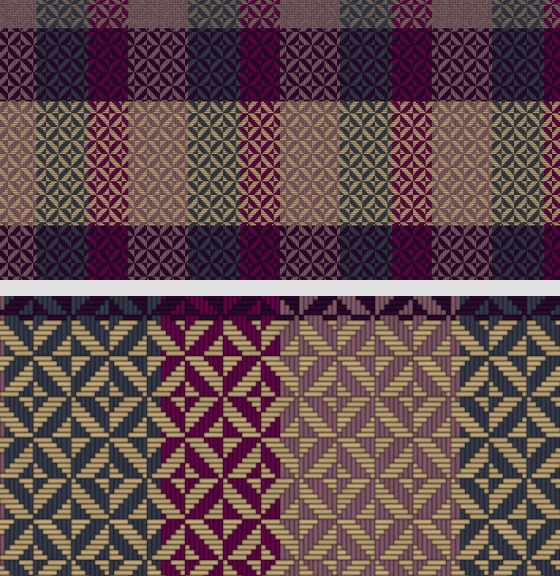
Top: the whole. Bottom: its middle third, enlarged.
This pattern is drawn by a Shadertoy shader. Its source:

```glsl
// Striped cloth in a broken diamond twill, with vertical warp and horizontal weft threads.

const vec2 THREADS_PER_HEIGHT = vec2(177.0, 164.6);
const vec2 CENTRE_THREAD = vec2(69.0, 90.0); // where four leaves meet
const float BLOCK = 8.0;          // threads from one reversal to the next
const float TWILL = 8.0;          // length of the over-under sequence
const float STRIPE_REPEAT = 96.0; // warp threads in one colour sequence
const int SAMPLES = 4;            // supersampling grid per pixel side

float hash(vec2 p) {
    vec3 q = fract(vec3(p.xyx) * 0.1031);
    q += dot(q, q.yzx + 33.33);
    return fract((q.x + q.y) * q.z);
}

vec2 gradient(vec2 cell) {
    float angle = 6.2832 * hash(cell);
    return vec2(cos(angle), sin(angle));
}

float gradientNoise(vec2 p) {
    vec2 i = floor(p), f = fract(p);
    vec2 u = f * f * f * (f * (f * 6.0 - 15.0) + 10.0);
    vec2 e = vec2(1.0, 0.0);
    float low = mix(dot(gradient(i), f), dot(gradient(i + e.xy), f - e.xy), u.x);
    float high = mix(dot(gradient(i + e.yx), f - e.yx),
                     dot(gradient(i + e.xx), f - e.xx), u.x);
    return mix(low, high, u.y);
}

// Thread order that runs up and back, with the turning thread doubled
vec2 fold(vec2 thread) {
    return abs(mod(thread, 2.0 * BLOCK) - BLOCK + 0.5) - 0.5;
}

// A 4/4 twill that mirrors and swaps faces from block to block,
// giving slanted leaves and triangles around each crossing
bool warpOnTop(vec2 thread) {
    vec2 t = thread - CENTRE_THREAD;
    vec2 f = fold(t), block = floor(t / BLOCK);
    bool face = mod(f.x - f.y + 0.5, TWILL) < 0.5 * TWILL;
    bool swapped = mod(block.x + block.y, 2.0) > 0.5;
    return face != swapped;
}

vec3 warpColor(float thread) {
    float t = mod(thread - 81.0, STRIPE_REPEAT);
    vec3 mauve = vec3(0.49, 0.33, 0.39);
    vec3 slate = vec3(0.20, 0.22, 0.28);
    vec3 magenta = vec3(0.36, 0.02, 0.26);
    return t < 38.0 ? mauve : t < 71.0 ? slate : magenta;
}

vec3 weftColor(float thread) {
    vec3 plum = vec3(0.16, 0.04, 0.17);
    vec3 straw = vec3(0.72, 0.62, 0.45);
    vec3 stone = vec3(0.47, 0.42, 0.38);
    if (thread >= 148.0) return stone;
    return thread >= 32.0 && thread < 105.0 ? straw : plum;
}

// Rounded section of a thread, dark in the gaps
float threadShade(float across, float gapShade) {
    float t = 2.0 * across - 1.0;
    return mix(gapShade, 1.05, 1.0 - t * t);
}

// Darkening where a float dips under its neighbour
float dipShade(float along, bool dipsBefore, bool dipsAfter) {
    float start = dipsBefore ? smoothstep(0.0, 0.4, along) : 1.0;
    float end = dipsAfter ? smoothstep(0.0, 0.4, 1.0 - along) : 1.0;
    return mix(0.72, 1.0, start * end);
}

vec3 cloth(vec2 p) {
    vec2 grid = p * THREADS_PER_HEIGHT;
    vec2 thread = floor(grid), local = fract(grid);
    bool warp = warpOnTop(thread);
    vec2 along = warp ? vec2(0.0, 1.0) : vec2(1.0, 0.0);
    bool before = warpOnTop(thread - along) != warp;
    bool after = warpOnTop(thread + along) != warp;

    vec3 color = warp ? warpColor(thread.x) : weftColor(thread.y);
    float shade = warp ? threadShade(local.x, 0.6) : threadShade(local.y, 0.46);
    shade *= dipShade(dot(local, along), before, after);

    // Uneven dye and yarn thickness
    float id = warp ? thread.x : thread.y + 500.0;
    shade *= 0.96 + 0.08 * hash(vec2(id, 3.0));
    shade *= 1.0 + 0.07 * gradientNoise(vec2(id * 0.73, dot(grid, along) * 0.15));
    return color * shade;
}

void mainImage(out vec4 fragColor, in vec2 fragCoord) {
    vec3 sum = vec3(0.0);
    for (int y = 0; y < SAMPLES; y++) {
        for (int x = 0; x < SAMPLES; x++) {
            vec2 offset = (vec2(x, y) + 0.5) / float(SAMPLES) - 0.5;
            sum += cloth((fragCoord + offset) / iResolution.y);
        }
    }
    fragColor = vec4(sum / float(SAMPLES * SAMPLES), 1.0);
}
```
